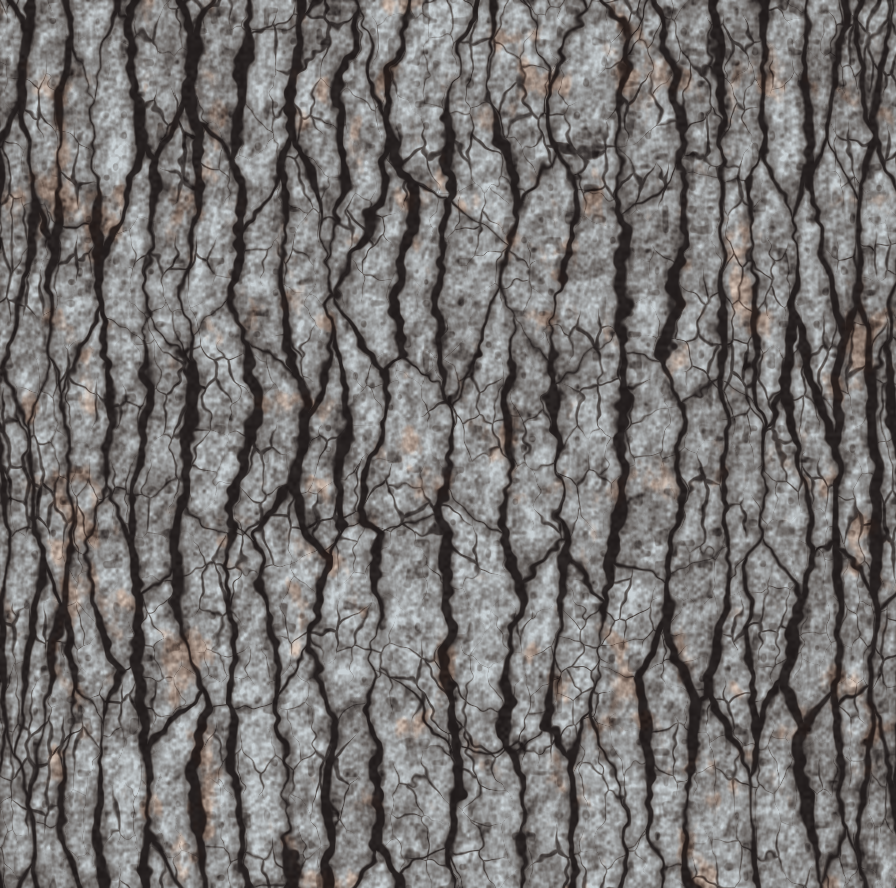
A WebGL 2 fragment shader for this texture:

```glsl
#version 300 es
precision highp float;
// Weathered tree bark on a rounded trunk: long grey plates split by dark fissures.
// Stretched Voronoi cells, warped by noise, give plates and fine cracks;
// layered noise with a small relief shading gives the crusty lichen surface.

uniform vec2 u_resolution;
out vec4 fragColor;

const float COLUMNS = 16.5;          // plates across, at the density of the centre
const float ROWS = 5.0;              // plates along the height
const float BULGE = 0.85;            // how far the trunk curves away at the sides
const float FISSURE_WIDTH = 0.0046;  // half width of upright gaps
const float CROSS_WIDTH = 0.0008;    // half width of level gaps
const float PLATE_TONE = 0.575;
const float RELIEF = 0.55;
const float GRAIN = 0.24;
const vec3 SHADOW = vec3(0.12, 0.10, 0.10);
const vec3 WOOD = vec3(0.41, 0.39, 0.38);
const vec3 LICHEN = vec3(0.71, 0.73, 0.74);
const vec3 RUST = vec3(1.10, 0.97, 0.89);

float hash(vec2 p) {
    return fract(sin(dot(p, vec2(127.1, 311.7))) * 43758.5453);
}

float noise(vec2 p) {
    vec2 i = floor(p), f = fract(p);
    f = f * f * (3.0 - 2.0 * f);
    return mix(mix(hash(i), hash(i + vec2(1, 0)), f.x),
               mix(hash(i + vec2(0, 1)), hash(i + vec2(1, 1)), f.x), f.y);
}

float fbm(vec2 p) {
    float sum = 0.0, amp = 0.5;
    for (int i = 0; i < 4; i++) {
        sum += amp * noise(p);
        p = mat2(1.6, 1.2, -1.2, 1.6) * p + 7.3;
        amp *= 0.55;
    }
    return sum;
}

vec2 cellPoint(vec2 cell) {
    return cell + 0.5 + 0.76 * (vec2(hash(cell), hash(cell + 41.7)) - 0.5);
}

// Distance past the nearest gap wall (x) and a random value per plate (y).
// "density" is cells per canvas unit; widths are for level and upright gaps.
vec2 plates(vec2 q, vec2 density, float levelWidth, float uprightWidth) {
    vec2 home = floor(q), nearest = home, toNearest = vec2(9.0);
    for (int y = -1; y <= 1; y++)
    for (int x = -1; x <= 1; x++) {
        vec2 cell = floor(q) + vec2(x, y);
        vec2 d = cellPoint(cell) - q;
        if (dot(d, d) < dot(toNearest, toNearest)) { toNearest = d; nearest = cell; }
    }
    float gap = 1.0;
    for (int y = -2; y <= 2; y++)
    for (int x = -2; x <= 2; x++) {
        if (x == 0 && y == 0) continue;
        vec2 d = cellPoint(nearest + vec2(x, y)) - q;
        vec2 normal = normalize(d - toNearest);
        vec2 slope = normal * density;
        float steepness = length(slope);
        float upright = slope.x * slope.x / (steepness * steepness);
        float dist = dot(0.5 * (d + toNearest), normal) / steepness;
        gap = min(gap, dist - mix(levelWidth, uprightWidth, upright * upright));
    }
    return vec2(gap, hash(nearest + 17.3));
}

float crust(vec2 p) {
    return fbm(p * vec2(58.0, 46.0));
}

void main() {
    vec2 p = gl_FragCoord.xy / u_resolution.y;
    float aspect = u_resolution.x / u_resolution.y;
    float pixel = 1.0 / u_resolution.y;

    // Wrap around the trunk
    float side = (2.0 * p.x / aspect - 1.0) * BULGE;
    float facing = sqrt(1.0 - side * side);
    vec2 density = vec2(COLUMNS / (facing * aspect), ROWS);

    // Wander of the fissures, then ragged edges
    vec2 bend = vec2(noise(p * vec2(5.0, 9.0)), noise(p * vec2(9.0, 6.0) + 31.0)) - 0.5;
    vec2 ragged = vec2(noise(p * 38.0), noise(p * 38.0 + 53.0)) - 0.5;
    ragged = 0.013 * ragged + 0.007 * (vec2(noise(p * 105.0), noise(p * 105.0 + 71.0)) - 0.5);
    vec2 q = vec2(COLUMNS * asin(side) / (2.0 * BULGE), p.y * ROWS);
    q += bend * vec2(0.5, 0.4) + ragged * density * vec2(facing, 1.0) + 60.0;

    // Main plates and the finer cracks across them
    float swell = noise(p * vec2(19.0, 11.0) + 12.0);
    float upright = FISSURE_WIDTH * mix(0.6, 1.0, facing) * mix(0.1, 1.75, swell);
    vec2 plate = plates(q, density, CROSS_WIDTH * (3.0 * swell - 0.8), upright);
    float crackWidth = 0.0052 * (noise(p * 24.0 + 90.0) - 0.66);
    vec2 fine = plates(q * vec2(2.1, 4.2) + 9.0, density * vec2(2.1, 4.2), crackWidth, crackWidth);

    // Crusty surface lit from the upper left
    float body = crust(p);
    float relief = body - crust(p + vec2(-0.0022, 0.0034));
    float grain = noise(p * 235.0) - 0.5;
    float patches = fbm(p * vec2(24.0, 17.0) + 5.0) - 0.46;
    float pits = smoothstep(0.70, 0.88, noise(p * vec2(100.0, 85.0) + 20.0));
    float tone = PLATE_TONE + 0.34 * (body - 0.46) + RELIEF * relief + GRAIN * grain;
    tone += 0.22 * patches + 0.07 * (plate.y - 0.5) + 0.05 * (fine.y - 0.5);
    tone -= 0.17 * pits + 0.06 * (1.0 - facing);

    // Sloping plate rims, thin cracks, deep fissures
    tone *= mix(0.74, 1.0, smoothstep(0.0, 0.010, plate.x));
    tone *= mix(0.42, 1.0, smoothstep(-0.4 * pixel, 0.0012 + pixel, fine.x));
    float floorTone = 0.12 + 0.10 * (grain + 0.3) * body;
    tone = mix(floorTone, tone, smoothstep(-0.0012 - 0.5 * pixel, 0.0012 + 0.5 * pixel, plate.x));

    // Dark wood to pale lichen, with scattered rusty scars
    vec3 color = mix(SHADOW, WOOD, clamp((tone - 0.11) / 0.28, 0.0, 1.0));
    color = mix(color, LICHEN, clamp((tone - 0.39) / 0.34, 0.0, 1.25));
    float scars = smoothstep(0.60, 0.78, fbm(p * vec2(30.0, 22.0) + 140.0));
    color *= mix(vec3(1.0), RUST, scars);
    fragColor = vec4(clamp(color, 0.0, 1.0), 1.0);
}
```
